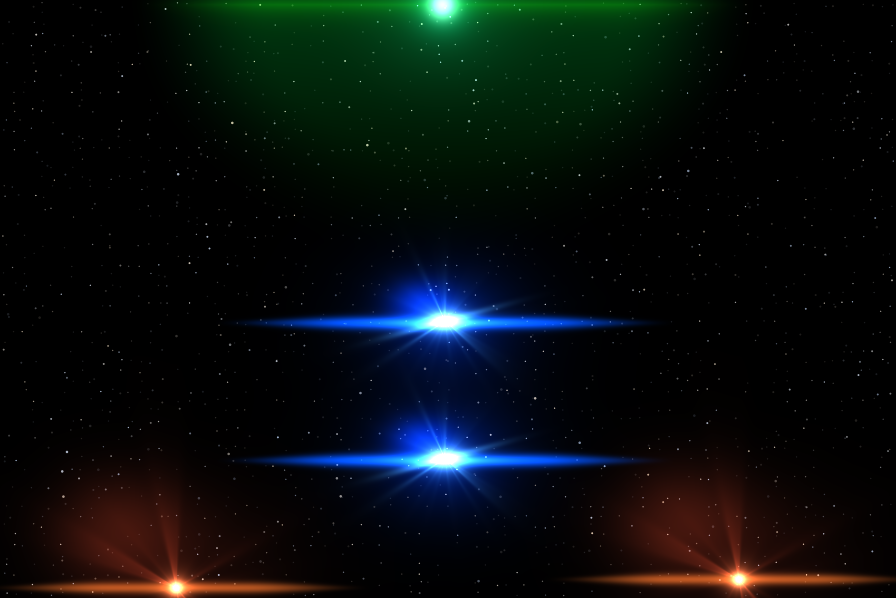
Give the GLSL for this background, as a Shadertoy shader.

```glsl
// Deep space with a green light at the top edge, two stacked blue lens flares
// and two amber flares near the floor, over a scattered field of faint stars.
// Each flare sums a core, halo, streak and angular rays; stars are hashed cells.

// Positions are in canvas heights, origin at the lower left.
const float DESIGN_WIDTH = 1.5;
const vec2 GREEN_POS = vec2(0.741, 0.992);
const vec2 GREEN_SIZE = vec2(0.53, 0.43);
const vec2 BLUE_POS = vec2(0.745, 0.463);
const float BLUE_SPACING = 0.230;
const float BLUE_REACH = 0.39;
const vec2 AMBER_LEFT = vec2(0.295, 0.017);
const vec2 AMBER_RIGHT = vec2(1.237, 0.031);
const float AMBER_REACH = 0.33;
const float RAY_TILT = 0.27;

const vec3 GREEN_TOP = vec3(0.0, 0.19, 0.055);
const vec3 GREEN_LOW = vec3(0.0, 0.07, 0.005);
const vec3 GREEN_STREAK = vec3(0.02, 0.24, 0.0);
const vec3 TEAL = vec3(0.05, 0.42, 0.32);
const vec3 DEEP_BLUE = vec3(0.0, 0.15, 0.62);
const vec3 VIVID_BLUE = vec3(0.0, 0.12, 0.60);
const vec3 STREAK_BLUE = vec3(0.0, 0.32, 1.0);
const vec3 ICE = vec3(0.40, 0.80, 1.0);
const vec3 AMBER = vec3(0.62, 0.30, 0.11);
const vec3 RUST = vec3(0.20, 0.065, 0.04);
const vec3 PEACH = vec3(1.0, 0.48, 0.28);

float hash(vec2 p) {
    return fract(sin(dot(p, vec2(127.1, 311.7))) * 43758.5);
}

// Soft elliptical blob with the given radii
float glow(vec2 d, vec2 size) {
    vec2 q = d / size;
    return exp(-dot(q, q));
}

// Thin horizontal beam that narrows and fades towards both ends
float streak(vec2 d, float reach, float thickness) {
    float taper = 1.0 - smoothstep(0.35, 1.0, abs(d.x) / reach);
    float width = thickness * (0.4 + 0.6 * taper);
    return taper * exp(-pow(abs(d.y) / width, 2.0));
}

// Irregular spokes: smooth periodic noise over the angle
float rays(vec2 d, float count, float seed) {
    float a = (atan(d.y, d.x) / 6.28318 + 0.5) * count;
    float i = floor(a);
    float n = mix(hash(vec2(i, seed)), hash(vec2(mod(i + 1.0, count), seed)),
                  smoothstep(0.0, 1.0, a - i));
    return n * n * n;
}

// One layer of stars, one candidate per grid cell
vec3 starLayer(vec2 p, float cells, float density, float size, float seed) {
    vec2 g = p * cells;
    vec2 id = floor(g) + seed;
    vec2 centre = 0.25 + 0.5 * vec2(hash(id + 3.1), hash(id + 7.7));
    float r = length(fract(g) - centre) / cells;
    float px = 1.0 / iResolution.y;
    float dotMask = 1.0 - smoothstep(size - 0.5 * px, size + 0.7 * px, r);
    float power = hash(id + 13.3);
    vec3 tint = mix(vec3(0.75, 0.85, 1.0), vec3(1.0, 0.92, 0.8), hash(id + 19.9));
    return tint * dotMask * step(hash(id), density) * (0.12 + 0.7 * power * power * power);
}

vec3 greenLight(vec2 d) {
    float edge = length(d / GREEN_SIZE);
    float dome = 1.0 - smoothstep(0.55, 1.0, edge);
    vec3 c = mix(GREEN_TOP, GREEN_LOW, smoothstep(0.0, 0.33, -d.y)) * dome;
    float taper = 1.0 - smoothstep(0.5, 1.0, abs(d.x) / GREEN_SIZE.x);
    c += GREEN_STREAK * taper * exp(-abs(d.y) / 0.018);
    c += TEAL * (0.30 * glow(d, vec2(0.12)) + 0.9 * glow(d, vec2(0.045)));
    return c + vec3(0.9, 1.0, 0.95) * glow(d, vec2(0.021));
}

vec3 blueFlare(vec2 d, float seed) {
    float r = length(d * vec2(0.85, 1.1));
    vec3 c = DEEP_BLUE * exp(-pow(r / 0.075, 1.35));
    c += VIVID_BLUE * glow(d - vec2(-0.04, 0.03), vec2(0.05, 0.035));
    // Horizontal beam and its pale centre
    vec2 beam = d + vec2(0.0, 0.003);
    c += STREAK_BLUE * streak(beam, BLUE_REACH, 0.0105);
    c += ICE * 0.55 * glow(beam, vec2(0.10, 0.007));
    // Tilted beam and spokes
    vec2 axis = normalize(vec2(1.0, RAY_TILT));
    vec2 t = vec2(dot(d, axis), dot(d, vec2(-axis.y, axis.x)));
    c += ICE * 0.50 * glow(t, vec2(0.085, 0.0055));
    c += ICE * 0.75 * rays(d, 44.0, seed) * exp(-r / 0.038);
    // Core
    c += ICE * 0.7 * glow(d, vec2(0.038, 0.024));
    return c + vec3(1.0) * glow(d, vec2(0.026, 0.013));
}

vec3 amberFlare(vec2 d, float seed) {
    float r = length(d);
    vec3 c = RUST * glow(d - vec2(-0.10, 0.10), vec2(0.105, 0.09));
    c += RUST * 0.55 * glow(d - vec2(0.0, 0.05), vec2(0.17, 0.11));
    c += AMBER * streak(d, AMBER_REACH, 0.009);
    c += RUST * 2.0 * rays(d, 36.0, seed) * exp(-r / 0.075);
    c += PEACH * (0.35 * glow(d, vec2(0.032)) + 0.8 * glow(d, vec2(0.016)));
    return c + vec3(1.0, 0.9, 0.75) * glow(d, vec2(0.009));
}

void mainImage(out vec4 fragColor, in vec2 fragCoord) {
    vec2 uv = fragCoord / iResolution.xy;
    vec2 p = uv * vec2(DESIGN_WIDTH, 1.0);
    vec3 col = greenLight(p - GREEN_POS);
    for (int i = 0; i < 2; i++) {
        float k = float(i);
        col += blueFlare(p - BLUE_POS + vec2(0.0, BLUE_SPACING * k), 4.0);
        col += amberFlare(p - mix(AMBER_LEFT, AMBER_RIGHT, k), 9.0);
    }
    // Star layers, from dense dust to a few brighter points
    for (int i = 0; i < 3; i++) {
        float k = float(i);
        col += starLayer(p, 62.0 - 20.0 * k, 0.26 - 0.09 * k, 0.0009 + 0.0005 * k, 31.0 * k);
    }
    fragColor = vec4(clamp(col, 0.0, 1.0), 1.0);
}
```
